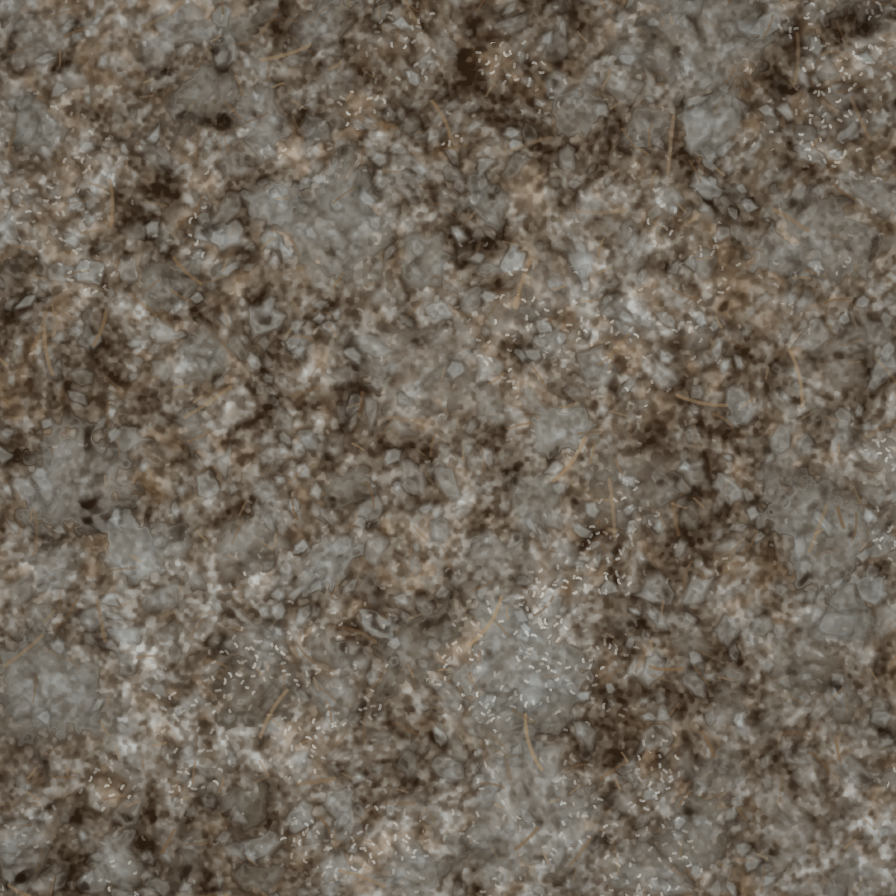
This texture is drawn by a Shadertoy shader. Its source:

```glsl
const vec3 DARK_SOIL = vec3(0.215, 0.160, 0.110);
const vec3 MID_SOIL = vec3(0.440, 0.395, 0.338);
const vec3 PALE_DUST = vec3(0.67, 0.66, 0.635);
const vec3 RUST = vec3(0.43, 0.315, 0.20);
const vec3 STRAW = vec3(0.66, 0.56, 0.43);
const vec3 COOL_STONE = vec3(0.975, 1.005, 1.025);
const vec3 GLINT = vec3(0.82, 0.82, 0.80);
const float SOIL_TONE = 0.485;
const float SOIL_CONTRAST = 1.08;
const float RUST_AMOUNT = 0.34;
const float EDGE_SOFTNESS = 0.0022;
const float SHADOW_REACH = 0.004;
const float SHADOW_DEPTH = 0.22;
const float FIBER_CELLS = 13.0;
const float GLINT_CELLS = 115.0;
const float TAU = 6.2831853;

vec3 hash3(vec2 c) {
    vec3 p = fract(c.xyx * vec3(0.1031, 0.1030, 0.0973));
    p += dot(p, p.yxz + 33.33);
    return fract((p.xxy + p.yzz) * p.zyx);
}

vec2 direction(float angle) {
    return vec2(cos(angle), sin(angle));
}

// Soft cellular noise: random cell tones blended by distance
float cellNoise(vec2 p, float seed) {
    vec2 cell = floor(p);
    float sum = 0.0, total = 0.0;
    for (int y = -1; y <= 1; y++)
    for (int x = -1; x <= 1; x++) {
        vec2 id = cell + vec2(x, y);
        vec3 h = hash3(id + seed * 37.0);
        vec2 d = p - id - mix(vec2(0.1), vec2(0.9), h.xy);
        float w = exp(-5.0 * dot(d, d));
        sum += w * h.z;
        total += w;
    }
    return sum / total;
}

vec3 earthRamp(float tone) {
    vec3 low = mix(DARK_SOIL, MID_SOIL, clamp(tone * 2.0, -0.15, 1.0));
    return mix(low, PALE_DUST, clamp(tone * 2.0 - 1.0, 0.0, 1.3));
}

// Irregular six-sided outline
float stoneDistance(vec2 p, float radius, vec2 id) {
    float d = -radius;
    for (int i = 0; i < 6; i++) {
        vec3 h = hash3(id + float(i) * 7.3 + 11.0);
        float side = radius * mix(0.62, 1.05, h.y);
        d = max(d, dot(p, direction(TAU * (float(i) + 0.8 * h.x) / 6.0)) - side);
    }
    return d;
}

// Half-buried stones; grit holds noise from coarse to fine
void addStones(inout vec3 col, vec2 uv, float cells, float density, float tone, float opacity, vec4 grit) {
    vec2 p = uv * cells, cell = floor(p);
    float rough = dot(grit - 0.5, vec4(0.0, 0.12, 0.18, 0.12));
    for (int y = -1; y <= 1; y++)
    for (int x = -1; x <= 1; x++) {
        vec2 id = cell + vec2(x, y);
        vec3 place = hash3(id + cells * 3.0);
        vec3 look = hash3(id + cells * 5.0 + 71.0);
        vec2 q = p - id - mix(vec2(0.2), vec2(0.8), place.xy);
        if (place.z > density || dot(q, q) > 1.0) continue;
        q = vec2(dot(q, direction(look.x * TAU)), 1.25 * dot(q, direction(look.x * TAU + TAU / 4.0)));
        float d = stoneDistance(q, mix(0.24, 0.48, look.y), id + cells) + rough;
        d /= cells;
        float soft = EDGE_SOFTNESS + 0.02 / cells;
        float cover = smoothstep(soft, -soft, d);
        float dusting = smoothstep(0.15, 0.48, grit.y * 0.55 + grit.z * 0.45 + 0.25 * look.z);
        float strength = opacity * mix(0.45, 1.0, look.z);
        float shadow = SHADOW_DEPTH * strength * exp(-max(d, 0.0) / SHADOW_REACH);
        float face = tone + 0.24 * (look.y - 0.5) + 0.18 * (look.x - 0.5);
        face += dot(grit - 0.5, vec4(0.10, 0.12, 0.20, 0.22));
        vec3 stone = earthRamp(face) * mix(vec3(1.0), COOL_STONE, look.z);
        col = mix(col * (1.0 - shadow), stone, cover * strength * dusting);
    }
}

// Scattered strands, slightly bent; length and width in cells
float strands(vec2 p, float density, float len, float width, float seed, out float hue) {
    vec2 cell = floor(p);
    float best = 0.0;
    hue = 0.0;
    for (int y = -1; y <= 1; y++)
    for (int x = -1; x <= 1; x++) {
        vec2 id = cell + vec2(x, y);
        vec3 place = hash3(id + seed);
        vec3 look = hash3(id + seed + 53.0);
        vec2 q = p - id - place.xy;
        vec2 along = direction(look.x * TAU);
        float t = dot(q, along), halfLen = len * mix(0.35, 1.0, look.y);
        float bend = 0.4 * (look.z - 0.5) * t * t / len;
        float d = length(vec2(max(abs(t) - halfLen, 0.0), dot(q, vec2(-along.y, along.x)) - bend));
        float line = step(place.z, density) * smoothstep(width, width * 0.25, d) * mix(0.4, 1.0, look.z);
        if (line > best) { best = line; hue = look.y; }
    }
    return best;
}

void mainImage(out vec4 fragColor, in vec2 fragCoord) {
    vec2 uv = fragCoord / iResolution.y;
    vec2 warped = uv + 0.005 * sin(uv.yx * 41.0 + 2.0 * sin(uv * 23.0)) + 0.0015 * sin(uv.yx * 137.0);

    // Soil
    float broad = cellNoise(warped * 8.0, 1.0);
    vec4 grit = vec4(cellNoise(warped * 21.0, 2.0), cellNoise(warped * 46.0, 3.0),
                     cellNoise(warped * 95.0, 4.0), cellNoise(uv * 190.0, 5.0));
    float tone = 0.38 * (broad - 0.5) + dot(grit - 0.5, vec4(0.36, 0.44, 0.50, 0.42));
    vec3 col = earthRamp(SOIL_TONE + SOIL_CONTRAST * tone);
    float rust = smoothstep(0.45, 0.8, 0.5 * grit.x + 0.5 * cellNoise(warped * 62.0, 6.0));
    col = mix(col, RUST * (0.6 + 0.8 * grit.z), RUST_AMOUNT * rust);

    // Stones from large to small
    addStones(col, warped, 6.0, 0.50, 0.68, 0.85, grit);
    addStones(col, warped, 12.0, 0.50, 0.72, 0.82, grit);
    addStones(col, warped, 25.0, 0.46, 0.77, 0.80, grit);
    addStones(col, warped, 52.0, 0.38, 0.84, 0.80, grit);

    // Straw and root fibers
    float hue;
    float fiber = strands(uv * FIBER_CELLS, 0.38, 0.42, 0.042, 17.0, hue);
    col = mix(col, mix(RUST, STRAW, hue), 0.65 * fiber);
    fiber = strands(uv * FIBER_CELLS * 2.3, 0.40, 0.45, 0.065, 29.0, hue);
    col = mix(col, mix(STRAW, RUST, hue), 0.50 * fiber);

    // Clustered wet glints
    float cluster = smoothstep(0.50, 0.80, 0.6 * cellNoise(uv * 6.0, 8.0) + 0.4 * grit.x);
    float glint = strands(uv * GLINT_CELLS, 0.04 + 0.40 * cluster, 0.28, 0.28, 43.0, hue);
    col = mix(col, GLINT, 0.70 * glint * mix(0.4, 1.0, cluster));

    // Gentle corner falloff
    vec2 fromCenter = fragCoord / iResolution.xy - 0.5;
    col *= 1.03 - 0.22 * dot(fromCenter, fromCenter);
    fragColor = vec4(clamp(col, 0.0, 1.0), 1.0);
}
```
